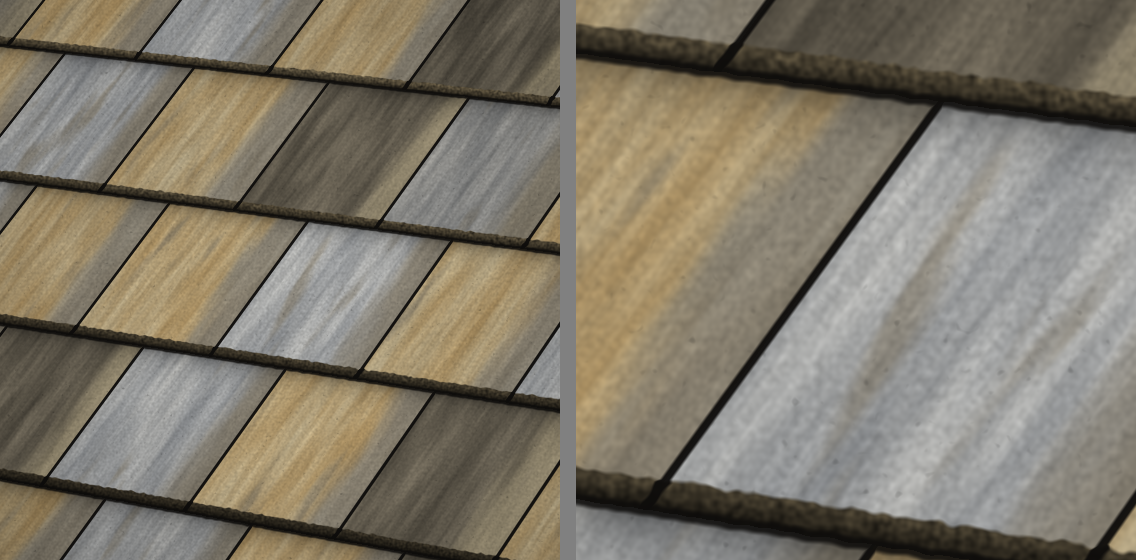
Left, the full canvas; right, a detail of the centre.
A three.js fragment shader for this texture:

```glsl
// Staggered courses of streaked concrete roof tiles seen in slanted perspective.
varying vec2 vUv;

const vec3 OCHRE = vec3(0.63, 0.53, 0.36);
const vec3 SAND = vec3(0.68, 0.63, 0.51);
const vec3 SLATE = vec3(0.51, 0.52, 0.53);
const vec3 PALE_SLATE = vec3(0.65, 0.65, 0.64);
const vec3 UMBER = vec3(0.29, 0.27, 0.23);
const vec3 TAUPE = vec3(0.45, 0.42, 0.36);
const vec3 LIP = vec3(0.27, 0.24, 0.18);
const vec3 GAP = vec3(0.05, 0.045, 0.04);
const float LIP_START = 0.93;

vec2 hash2(vec2 p) {
  p = vec2(dot(p, vec2(127.1, 311.7)), dot(p, vec2(269.5, 183.3)));
  return fract(sin(p) * 43758.5) * 2.0 - 1.0;
}

// Gradient noise, roughly -0.7 to 0.7
float noise(vec2 p) {
  vec2 i = floor(p), f = fract(p);
  vec2 w = f * f * f * (f * (f * 6.0 - 15.0) + 10.0);
  vec2 e = vec2(1.0, 0.0);
  float low = mix(dot(hash2(i), f), dot(hash2(i + e), f - e), w.x);
  float high = mix(dot(hash2(i + e.yx), f - e.yx), dot(hash2(i + 1.0), f - 1.0), w.x);
  return mix(low, high, w.y);
}

float fbm(vec2 p) {
  float sum = 0.0, gain = 1.0;
  for (int k = 0; k < 3; k++) {
    sum += gain * noise(p);
    p = p * 2.03 + 11.7;
    gain *= 0.55;
  }
  return sum;
}

// Distance from x to the nearest integer
float ringDist(float x) {
  return abs(fract(x + 0.5) - 0.5);
}

// Canvas point to roof plane: x counts tiles, y counts courses downward
vec2 roofPlane(vec2 p) {
  vec3 across = vec3(0.2331, 0.0241, -0.0209);
  vec3 down = vec3(-0.179, 0.2227, -0.02);
  vec3 corner = vec3(0.5964, 0.1471, 1.0);
  vec3 q = vec3(p.x, 1.0 - p.y, 1.0);
  return vec2(dot(cross(down, corner), q), dot(cross(corner, across), q))
    / dot(cross(across, down), q);
}

// Each tile is warm, slate or dark, blended from waves over the roof
vec3 tileFace(vec2 tile, vec2 local) {
  float warmPhase = 0.4 * (tile.x + 3.0) - 0.7 - 0.22 * sin(1.3 * tile.y + 0.9);
  float warm = 1.0 - smoothstep(0.23, 0.27, ringDist(warmPhase));
  float darkPhase = 0.68 * tile.x + 0.22 * (tile.y - 0.5);
  float dark = 1.0 - smoothstep(0.14, 0.24, ringDist(darkPhase));
  vec2 seed = tile * vec2(17.3, 9.7);
  vec2 tint = hash2(tile + 4.0);

  // Colour streaks running down the slope
  float broad = fbm(local * vec2(4.5, 0.9) + seed);
  float fine = fbm(local * vec2(17.0, 1.8) + seed.yx);
  float blend = clamp(0.45 + 0.85 * broad + 0.35 * fine, 0.0, 1.0);
  vec3 cool = mix(mix(SLATE, PALE_SLATE, blend), mix(UMBER, TAUPE, blend), dark);
  vec3 face = mix(cool, mix(OCHRE, SAND, blend), warm);

  // Contrasting band along the right side, and scattered stains
  vec3 bandColor = mix(mix(TAUPE, SAND * 0.87, dark), mix(TAUPE, SLATE, 0.35), warm);
  float band = smoothstep(0.68, 0.88, local.x + 0.12 * broad + 0.06 * tint.x);
  face = mix(face, bandColor, 0.8 * band);
  float stain = smoothstep(0.12, 0.65, fbm(local * vec2(6.0, 1.3) + seed + 31.0));
  face = mix(face, TAUPE, 0.6 * stain);
  return face * (1.0 + 0.05 * tint.y + 0.13 * fine);
}

void main() {
  vec2 roof = roofPlane(vUv);
  roof.y += 0.007 * noise(roof * vec2(22.0, 3.0));

  // Running bond: every other course shifts by half a tile
  float course = floor(roof.y) + 1.0;
  float slide = 0.035 * sin(1.57 * course) - 0.5 * mod(course + 1.0, 2.0);
  float along = roof.x + slide;
  vec2 tile = vec2(floor(along), course);
  vec2 local = vec2(fract(along), fract(roof.y));

  float grain = noise(vUv * 210.0) + 0.6 * noise(vUv * 120.0 + 7.0);
  float pits = smoothstep(0.3, 0.65, noise(vUv * 165.0 + 23.0));
  vec3 color = tileFace(tile, local) * (1.0 + 0.13 * grain - 0.15 * pits);

  // Shadow cast by the course above
  float shadowReach = local.y + 0.025 * noise(vec2(roof.x * 7.0, course));
  color *= 1.0 - 0.42 * exp(-max(shadowReach, 0.0) * 17.0);

  // Rough front lip, darker toward its foot
  float ragged = local.y + 0.012 * noise(vUv * vec2(110.0, 70.0));
  float lip = smoothstep(LIP_START - 0.006, LIP_START + 0.006, ragged);
  float foot = smoothstep(LIP_START, 1.0, local.y);
  vec3 lipColor = LIP * (1.25 - 0.7 * foot) * (1.0 + 0.65 * grain);
  lipColor *= 1.0 - 0.13 * clamp(course, 0.0, 4.0);
  color = mix(color, lipColor, lip);

  // Joints between tiles and the line beneath each lip
  float side = ringDist(along + 0.012 * lip * noise(vUv * 90.0));
  float jointWidth = mix(0.010, 0.015, lip);
  float joint = 1.0 - smoothstep(jointWidth - 0.004, jointWidth + 0.006, side);
  float under = 1.0 - smoothstep(0.006, 0.02, ringDist(roof.y));
  color = mix(color, GAP, max(0.95 * joint, 0.85 * under));

  // Soft falloff toward the corners
  vec2 fromLight = vUv - vec2(0.55, 0.55);
  color *= 1.04 - 0.32 * dot(fromLight, fromLight);
  gl_FragColor = vec4(clamp(color, 0.0, 1.0), 1.0);
}
```
